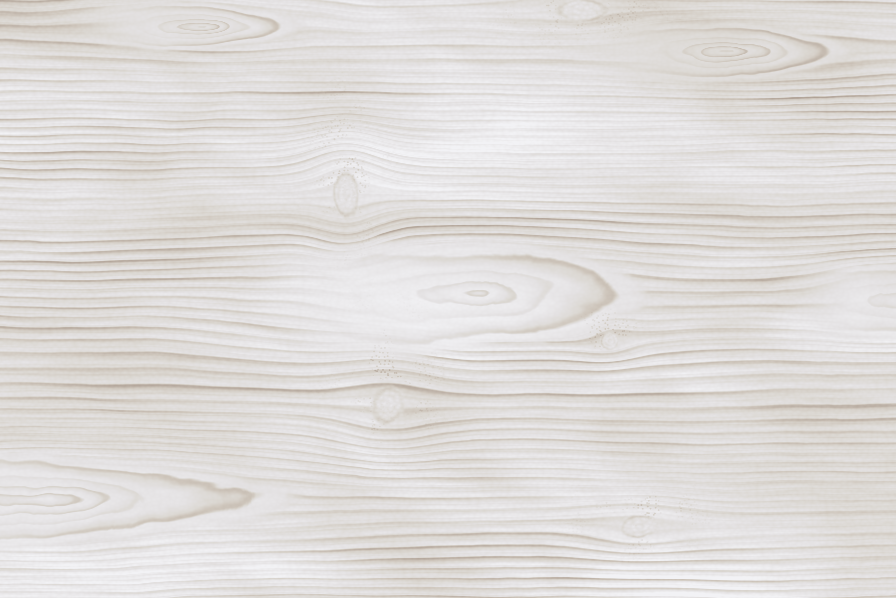
This texture is drawn by a Shadertoy shader. Its source:

```glsl
const vec3 WHITEWASH = vec3(0.950, 0.950, 0.960);
const vec3 PALE = vec3(0.893, 0.884, 0.888);
const vec3 CREAM = vec3(0.862, 0.848, 0.828);
const vec3 TAN = vec3(0.812, 0.780, 0.742);
const vec3 BROWN = vec3(0.690, 0.635, 0.590);

// Each entry: centre, radii
const vec4 ARCHES[5] = vec4[5](
    vec4(0.80, 0.51, 0.29, 0.095), vec4(0.06, 0.165, 0.42, 0.080),
    vec4(0.34, 0.955, 0.17, 0.040), vec4(1.22, 0.915, 0.22, 0.050),
    vec4(1.53, 0.50, 0.18, 0.065));
const vec4 KNOTS[5] = vec4[5](
    vec4(0.650, 0.325, 0.027, 0.033), vec4(0.580, 0.675, 0.020, 0.040),
    vec4(1.020, 0.430, 0.015, 0.015), vec4(1.070, 0.120, 0.030, 0.018),
    vec4(0.970, 0.985, 0.040, 0.020));

float hash(vec2 p) {
    p = fract(p * vec2(0.1031, 0.1137));
    p += dot(p, p.yx + 33.33);
    return fract((p.x + p.y) * p.x * 17.3);
}

// Layered, turned and bent sines
float waves(vec2 p) {
    float sum = 0.0, gain = 0.5;
    for (int i = 0; i < 5; i++) {
        p = mat2(0.8, 0.6, -0.6, 0.8) * p * 1.6 + 0.9 * sin(p.yx) + 2.3;
        sum += gain * sin(p.x) * sin(p.y);
        gain *= 0.62;
    }
    return sum;
}

// Cellular noise: distance to the nearest scattered point
float cells(vec2 p) {
    vec2 id = floor(p), f = fract(p);
    float nearest = 2.0;
    for (int i = 0; i < 9; i++) {
        vec2 o = vec2(i % 3 - 1, i / 3 - 1), c = id + o;
        vec2 point = o + vec2(hash(c + 7.1), hash(c + 91.7));
        nearest = min(nearest, length(point - f));
    }
    return nearest;
}

float bell(vec2 p, vec2 centre, vec2 radii) {
    vec2 q = (p - centre) / radii;
    return exp(-dot(q, q));
}

// Height field whose contours part around arches and knots
float growth(vec2 p) {
    float u = p.y + 0.014 * waves(p * vec2(1.6, 3.0));
    u += 0.0020 * waves(p * vec2(9.0, 16.0));
    for (int i = 0; i < 5; i++) {
        vec4 a = ARCHES[i], k = KNOTS[i];
        u -= 0.85 * (p.y - a.y) * bell(p, a.xy, 1.15 * a.zw);
        u -= 0.80 * (p.y - k.y) * bell(p, k.xy, vec2(3.4, 2.2) * k.zw);
    }
    return u;
}

// Late wood: faint slow rise, then a thin dark edge
float ringLine(float v) {
    float t = fract(v);
    float rise = 0.45 * smoothstep(0.1, 0.7, t) + 0.55 * smoothstep(0.58, 0.80, t);
    return rise * (1.0 - smoothstep(0.82, 0.96, t));
}

float ringStrength(float id, float x) {
    float h = hash(vec2(id, 5.0));
    float along = 0.5 + 0.5 * sin(x * 3.3 + h * 40.0 + 1.2 * sin(x * 5.1 + id));
    return mix(0.4, 0.85, h) * mix(0.4, 1.0, along);
}

// Nested noses pointing right; x: line darkness, y: coverage
vec2 archTone(vec2 p, vec4 arch) {
    vec2 q = (p - arch.xy) / arch.zw;
    q.x *= q.x < 0.0 ? 0.65 : 1.0;
    float d = length(vec2(q.x, q.y * (1.0 + 0.3 * q.x)));
    d += 0.16 * waves(p * vec2(6.0, 12.0)) + 0.03 * waves(p * 30.0);
    float v = 5.0 * d + 0.6 * sin(4.0 * d);
    float line = ringLine(v) * smoothstep(-0.8, 0.5, q.x);
    line *= 0.42 + 0.22 * sin(floor(v) * 2.0 + 1.0);
    float cover = (1.0 - smoothstep(0.85, 1.05, d)) * smoothstep(-1.0, -0.3, q.x);
    return vec2(line, cover);
}

// x: darkness of the knot, y: its coverage
vec2 knotTone(vec2 p, vec4 knot) {
    float d = length((p - knot.xy) / knot.zw) + 0.25 * waves(p * 22.0);
    float rim = exp(-pow((d - 0.9) * 6.0, 2.0));
    float tone = 0.30 + 0.40 * rim * (0.6 + 0.4 * sin(p.x * 90.0));
    return vec2(tone + 0.05 * sin(d * 15.0), 1.0 - smoothstep(0.85, 1.2, d));
}

vec3 woodColour(float tone) {
    vec3 c = mix(WHITEWASH, PALE, clamp(tone / 0.28, 0.0, 1.0));
    c = mix(c, CREAM, clamp((tone - 0.28) / 0.20, 0.0, 1.0));
    c = mix(c, TAN, clamp((tone - 0.48) / 0.27, 0.0, 1.0));
    return mix(c, BROWN, clamp((tone - 0.75) / 0.45, 0.0, 1.0));
}

void mainImage(out vec4 fragColor, in vec2 fragCoord) {
    vec2 p = fragCoord / iResolution.y;
    // Growth rings of uneven spacing, with finer ones between
    float u = growth(p);
    float v = 56.0 * u + 1.0 * sin(9.0 * u) + 0.5 * sin(23.0 * u + 1.0);
    float fade = 1.0 - smoothstep(0.28, 0.65, fwidth(v));
    float region = smoothstep(-0.45, 0.35, waves(vec2(p.x * 1.3, u * 6.0) + 4.0));
    float line = mix(0.3, ringLine(v), fade) * ringStrength(floor(v), p.x);
    line = line * mix(0.4, 1.1, region) + 0.10 * fade * (ringLine(v * 1.7) - 0.3);
    // Stained patches and fine fibres
    float stain = waves(vec2(p.x * 2.0, u * 8.0) + 11.0);
    float fibre = cells(vec2(p.x * 10.0, u * 160.0)) - 0.5;
    float grit = cells(p * vec2(120.0, 160.0)) - 0.5;
    float tone = 0.25 + 0.32 * stain + 0.14 * fibre + 0.10 * grit;
    // Arches replace the straight rings, knots cover both
    for (int i = 0; i < 5; i++) {
        vec2 arch = archTone(p, ARCHES[i]);
        line = mix(line, arch.x, arch.y);
        tone = mix(tone, tone * 0.6 + 0.10, arch.y);
    }
    tone += line;
    float pores = smoothstep(0.32, 0.10, cells(p * vec2(130.0, 150.0)));
    pores *= smoothstep(0.0, 0.35, waves(p * 28.0));
    for (int i = 0; i < 5; i++) {
        vec4 k = KNOTS[i];
        tone += 0.4 * pores * bell(p, k.xy + vec2(0.0, k.w), 2.8 * k.zw);
        vec2 knot = knotTone(p, k);
        tone = mix(tone, knot.x + 0.2 * grit, 0.8 * knot.y);
    }
    fragColor = vec4(woodColour(tone), 1.0);
}
```
